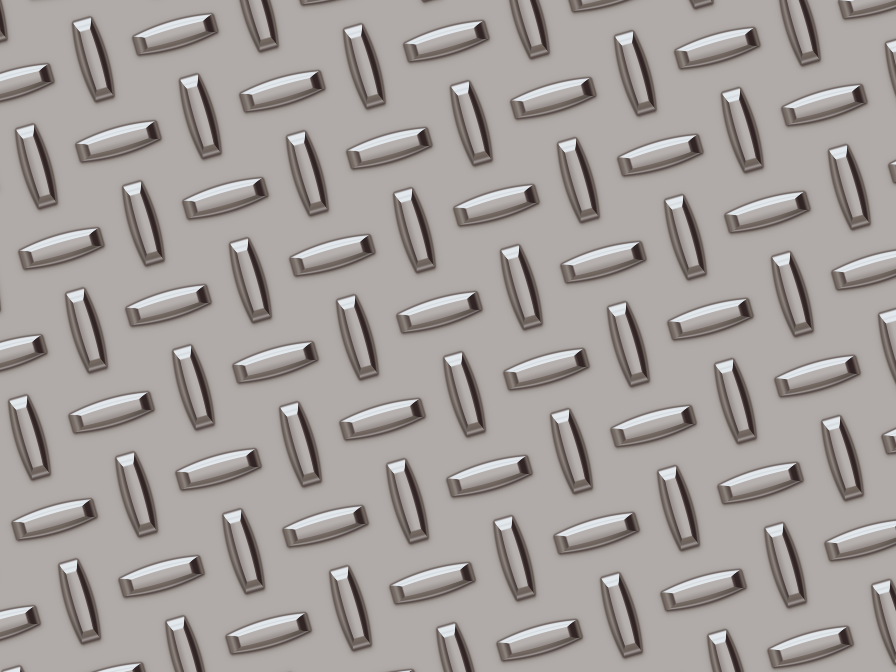
This texture is drawn by a WebGL 1 fragment shader. Its source:

```glsl
precision highp float;
uniform vec2 u_resolution;

// Lengths are fractions of the canvas height
const float PITCH = 0.1804;
const vec2 ORIGIN = vec2(0.1389, 0.9115);
const float GRID_ANGLE = -0.489;
const float LUG_TILT = 0.28;
const float HALF_LENGTH = 0.0625;
const float MID_WIDTH = 0.0212;
const float END_WIDTH = 0.0145;
const float END_BEVEL = 0.0175;
const float SIDE_BEVEL = 0.56;

const vec3 PLATE = vec3(0.69, 0.67, 0.66);
const vec3 GLINT = vec3(0.89, 0.91, 0.93);
const vec3 SHADE = vec3(0.58, 0.55, 0.54);
const vec3 BROWN = vec3(0.45, 0.41, 0.38);
const vec3 UMBER = vec3(0.33, 0.28, 0.27);
const vec3 DARK = vec3(0.19, 0.14, 0.14);

vec2 turn(vec2 p, float angle) {
  float c = cos(angle), s = sin(angle);
  return vec2(c * p.x - s * p.y, s * p.x + c * p.y);
}

// Soft stripe centred on a bevel depth
float stripe(float depth, float centre, float width) {
  float x = (depth - centre) / width;
  return exp(-x * x);
}

float halfWidth(float along) {
  float t = along / HALF_LENGTH;
  return mix(MID_WIDTH, END_WIDTH, min(t * t, 1.2));
}

// Distance to a bulged bar with blunt ends; l = (along, across)
float lugDistance(vec2 l, float radius) {
  vec2 d = abs(l) - vec2(HALF_LENGTH, halfWidth(l.x)) + radius;
  return length(max(d, 0.0)) + min(max(d.x, d.y), 0.0) - radius;
}

// Reflection on a bevel by its facing; depth runs 0 at the rim to 1 at the top
vec3 bevelColor(vec2 facing, float depth) {
  if (facing.y > 0.5) {
    vec3 bright = mix(SHADE, GLINT, smoothstep(0.0, 0.22, depth));
    return bright - 0.05 * stripe(depth, 0.62, 0.1);
  }
  if (facing.x > 0.5) {
    vec3 dim = mix(BROWN, DARK, smoothstep(0.1, 0.45, depth));
    return mix(dim, UMBER, smoothstep(0.7, 1.0, depth));
  }
  if (facing.y < -0.5) {
    vec3 under = mix(UMBER, BROWN, smoothstep(0.0, 0.9, depth));
    return mix(under, PLATE, 0.7 * stripe(depth, 0.32, 0.14));
  }
  vec3 warm = mix(BROWN, UMBER, smoothstep(0.5, 0.95, depth));
  return mix(warm, SHADE, 0.7 * stripe(depth, 0.45, 0.16));
}

// Bevelled top of one lug
vec3 lugColor(vec2 l, vec2 axis, float pixel) {
  float h = halfWidth(l.x);
  float endDepth = (HALF_LENGTH - abs(l.x)) / END_BEVEL;
  float sideDepth = (h - abs(l.y)) / (SIDE_BEVEL * h);
  float soft = pixel / END_BEVEL;

  // Mitred end and side bevels, the lower side darkening along its length
  vec3 endTone = bevelColor(axis * sign(l.x), endDepth);
  vec3 sideTone = bevelColor(axis.yx * sign(l.y), sideDepth);
  float fade = smoothstep(0.0, HALF_LENGTH, l.x * (axis.x - axis.y));
  sideTone *= 1.0 - 0.2 * fade * step(l.y, 0.0);
  vec3 bevel = mix(endTone, sideTone, smoothstep(-soft, soft, endDepth - sideDepth));

  // Level face inside the bevels
  vec3 faceTone = mix(SHADE, PLATE + 0.02, smoothstep(-0.011, 0.003, l.y));
  float top = smoothstep(1.0 - soft, 1.0 + soft, min(endDepth, sideDepth));
  return mix(bevel, faceTone, top);
}

// Coordinates along and across a lug
vec2 lugCoords(vec2 q, vec2 axis) {
  return vec2(dot(q, axis), dot(q, axis.yx));
}

// Adds shadow, lug and rim; q is right/up in the tilted frame
vec3 addLug(vec3 base, vec2 q, vec2 axis, float pixel) {
  vec2 l = lugCoords(q, axis);
  float dist = lugDistance(l, 0.003);
  float shadowDist = lugDistance(lugCoords(q + vec2(0.0, 0.002), axis), 0.003);

  vec3 color = mix(base, BROWN, 0.6 * exp(-max(shadowDist, 0.0) / 0.003));
  float inside = 1.0 - smoothstep(-0.75 * pixel, 0.75 * pixel, dist);
  color = mix(color, lugColor(l, axis, pixel), inside);
  return mix(color, UMBER, 0.55 * stripe(dist, 0.0, 0.0012 + 0.25 * pixel));
}

// Offset from the nearest lattice point, turned into the lug frame
vec2 latticeOffset(vec2 grid) {
  vec2 cell = (fract(grid + 0.5) - 0.5) * PITCH;
  return turn(cell, GRID_ANGLE - LUG_TILT);
}

void main() {
  float pixel = 1.0 / u_resolution.y;
  vec2 p = gl_FragCoord.xy * pixel;
  vec2 grid = turn(p - ORIGIN, -GRID_ANGLE) / PITCH;

  // Upright lugs on the corners, level lugs on the cell centres
  vec3 color = addLug(PLATE, latticeOffset(grid), vec2(0.0, 1.0), pixel);
  color = addLug(color, latticeOffset(grid + 0.5), vec2(1.0, 0.0), pixel);
  gl_FragColor = vec4(color, 1.0);
}
```
